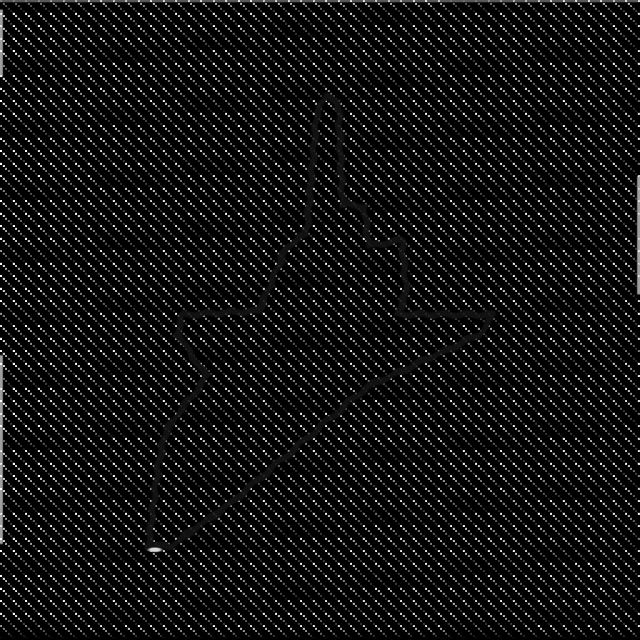
A WebGL 2 fragment shader for this pattern:

```glsl
#version 300 es
precision highp float;
// Fine grid of fading diagonal dashes on black, with a faint jagged outline and worn edges.
uniform vec2 u_resolution;
out vec4 outColor;

float hash(vec2 p) {
    return fract(sin(dot(p, vec2(127.1, 311.7))) * 43758.5);
}

float segmentDistance(vec2 p, vec2 a, vec2 b) {
    vec2 ab = b - a;
    return length(p - a - ab * clamp(dot(p - a, ab) / dot(ab, ab), 0.0, 1.0));
}

// Soft interval: one between lo and hi
float span(float lo, float hi, float x) {
    return smoothstep(lo - 0.002, lo + 0.002, x) * (1.0 - smoothstep(hi - 0.002, hi + 0.002, x));
}

// Closed contour with a tall spike and two long side points
float outlineDistance(vec2 p) {
    const vec2 corners[23] = vec2[23](
        vec2(.232, .147), vec2(.247, .271), vec2(.260, .329), vec2(.323, .411),
        vec2(.277, .479), vec2(.286, .508), vec2(.404, .514), vec2(.449, .616),
        vec2(.479, .635), vec2(.495, .824), vec2(.510, .849), vec2(.529, .841),
        vec2(.535, .681), vec2(.569, .677), vec2(.576, .616), vec2(.628, .625),
        vec2(.635, .544), vec2(.622, .509), vec2(.771, .508), vec2(.749, .477),
        vec2(.573, .395), vec2(.358, .212), vec2(.267, .147));
    float d = 1.0;
    for (int i = 0; i < 23; i++) {
        d = min(d, segmentDistance(p, corners[i], corners[(i + 1) % 23]));
    }
    return d;
}

// Each dash steps through five squares, from white to dark grey
float dashes(vec2 uv) {
    vec2 grid = vec2(uv.x, 1.0 - uv.y) * 256.0;
    vec2 id = floor(grid);
    vec2 offset = abs(fract(grid) - 0.5);
    float onDiagonal = 1.0 - step(0.5, mod(id.x - id.y, 5.0));
    float square = 1.0 - smoothstep(0.2, 0.6, max(offset.x, offset.y));
    float fade = 0.95 - 0.18 * mod(id.y, 5.0);

    // Slanting bands dim whole rows in steps
    vec2 cell = floor(id / 5.0);
    float band = fract((cell.y + 0.14 * cell.x) / 5.0);
    float dim = mix(0.55, 1.0, smoothstep(0.05, 0.22, band));
    float wear = 0.88 + 0.2 * hash(cell) + 0.2 * exp(-uv.x * 12.0);
    return onDiagonal * square * fade * dim * wear;
}

void main() {
    vec2 uv = gl_FragCoord.xy / u_resolution;
    float shade = dashes(uv);

    // Faint outline over the dashes
    vec2 wobble = 0.002 * vec2(sin(uv.y * 190.0), sin(uv.x * 170.0));
    float line = 1.0 - smoothstep(0.003, 0.007, outlineDistance(uv + wobble));
    shade = mix(shade, 0.075, line * 0.9);

    // Bright fleck at the lowest tip
    float fleck = length((uv - vec2(0.242, 0.141)) * vec2(1.0, 3.0));
    shade = max(shade, 0.85 * (1.0 - smoothstep(0.006, 0.015, fleck)));

    // Worn strips along the borders
    float leftWear = span(0.15, 0.445, uv.y) + span(0.88, 0.985, uv.y);
    float rightWear = span(0.54, 0.725, uv.y);
    float strips = leftWear * (1.0 - smoothstep(0.003, 0.006, uv.x))
                 + rightWear * smoothstep(0.994, 0.997, uv.x);
    shade = max(shade, 0.62 * strips);
    shade = max(shade, 0.35 * smoothstep(0.995, 0.998, uv.y));
    shade *= smoothstep(0.002, 0.007, uv.y);

    outColor = vec4(vec3(clamp(shade, 0.0, 1.0)), 1.0);
}
```
